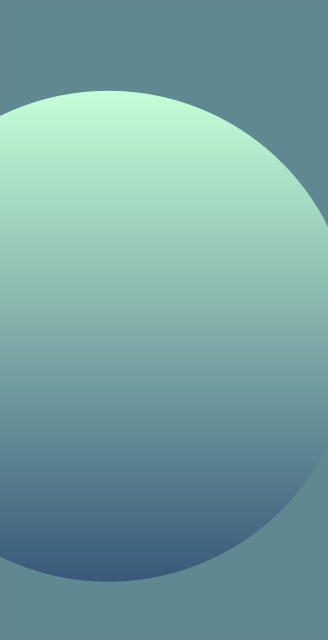
This background is drawn by a WebGL 1 fragment shader. Its source:

```glsl
precision highp float;

uniform vec2 u_resolution;

// Lengths are fractions of the canvas height
#define DISC_CENTER vec2(0.1693, 0.4746)
#define DISC_RADIUS 0.3835
#define DISC_TOP vec3(0.77, 1.0, 0.845)
#define DISC_BOTTOM vec3(0.22, 0.35, 0.475)
#define BACKDROP vec3(0.378, 0.535, 0.568)
#define RIM_COLOR vec3(0.40, 0.50, 0.55)
#define RIM_WIDTH 0.0015
#define RIM_STRENGTH 0.4

float circleDistance(vec2 point, vec2 center, float radius) {
  return length(point - center) - radius;
}

// Antialiased coverage of a signed distance
float coverage(float distanceToEdge, float pixel) {
  return clamp(0.5 - distanceToEdge / pixel, 0.0, 1.0);
}

void main() {
  float pixel = 1.0 / u_resolution.y;
  vec2 point = gl_FragCoord.xy * pixel;
  vec2 canvas = u_resolution * pixel;

  // Flat backdrop with a faint hairline rim
  vec2 inset = min(point, canvas - point);
  float rim = coverage(min(inset.x, inset.y) - RIM_WIDTH, pixel);
  vec3 color = mix(BACKDROP, RIM_COLOR, rim * RIM_STRENGTH);

  // Large disc with a vertical gradient
  float rise = 0.5 + 0.5 * (point.y - DISC_CENTER.y) / DISC_RADIUS;
  vec3 discColor = mix(DISC_BOTTOM, DISC_TOP, clamp(rise, 0.0, 1.0));
  float disc = coverage(circleDistance(point, DISC_CENTER, DISC_RADIUS), pixel);
  color = mix(color, discColor, disc);

  gl_FragColor = vec4(color, 1.0);
}
```
